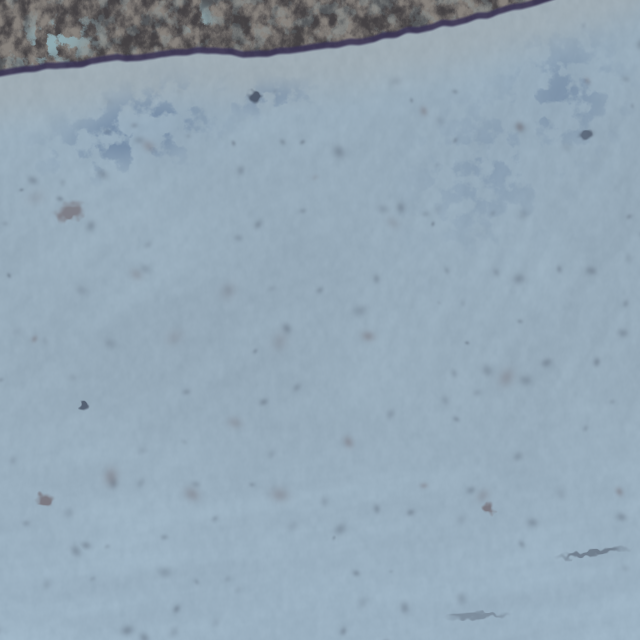
Give the GLSL for this texture, as a WebGL 2 fragment shader.

```glsl
#version 300 es
precision highp float;
// A pale blue snow field under a strip of rough brown ground.
// A bent curve parts the two; value noise gives wind streaks, stains and grit,
// while a jittered grid scatters flecks and a few soft ellipses form larger marks.
uniform vec2 u_resolution;
out vec4 fragColor;

const vec3 SNOW = vec3(0.615, 0.697, 0.757);
const vec3 SNOW_SHADE = vec3(0.565, 0.640, 0.700);
const vec3 SNOW_RIM = vec3(0.625, 0.672, 0.700);
const vec3 STAIN_BLUE = vec3(0.43, 0.52, 0.63);
const vec3 FLECK_GREY = vec3(0.40, 0.45, 0.51);
const vec3 MARK_DARK = vec3(0.27, 0.31, 0.38);
const vec3 MARK_BROWN = vec3(0.46, 0.44, 0.47);
const vec3 SOIL_DARK = vec3(0.27, 0.26, 0.27);
const vec3 SOIL_LIGHT = vec3(0.53, 0.51, 0.49);
const vec3 LICHEN = vec3(0.56, 0.67, 0.70);
const vec3 EDGE_VIOLET = vec3(0.22, 0.20, 0.33);

float hash(vec2 p) {
  vec3 q = fract(vec3(p.xyx) * 0.1031);
  q += dot(q, q.yzx + 33.33);
  return fract((q.x + q.y) * q.z);
}

float noise(vec2 p) {
  vec2 i = floor(p), f = fract(p);
  f = f * f * (3.0 - 2.0 * f);
  return mix(mix(hash(i), hash(i + vec2(1, 0)), f.x),
             mix(hash(i + vec2(0, 1)), hash(i + vec2(1, 1)), f.x), f.y);
}

float fbm(vec2 p) {
  float sum = 0.0, amp = 0.5;
  for (int i = 0; i < 4; i++) {
    sum += amp * noise(p);
    p = mat2(1.6, 1.2, -1.2, 1.6) * p + 17.3;
    amp *= 0.5;
  }
  return sum / 0.9375;
}

vec2 turn(vec2 p, float angle) {
  float c = cos(angle), s = sin(angle);
  return vec2(c * p.x + s * p.y, c * p.y - s * p.x);
}

// Noise drawn out along a direction, centred on zero
float streaks(vec2 p, float angle, vec2 scale) {
  return fbm(turn(p, angle) * scale) - 0.5;
}

// Soft patch: 1 at the centre, fading with distance
float patchAt(vec2 p, vec2 centre, vec2 radius, float angle) {
  vec2 d = turn(p - centre, angle) / radius;
  return exp(-dot(d, d));
}

// Small mark with a ragged outline
float mark(vec2 p, vec2 centre, vec2 radius, float angle) {
  vec2 wobble = (vec2(noise(p * 130.0), noise(p * 130.0 + 40.0)) - 0.5) * 0.009;
  return smoothstep(0.15, 0.75, patchAt(p + wobble, centre, radius, angle));
}

// One jittered fleck in some cells of a grid
float flecks(vec2 p, float cells, float density, float size) {
  vec2 g = p * cells, id = floor(g);
  float sum = 0.0;
  for (int k = 0; k < 9; k++) {
    vec2 cell = id + vec2(k % 3 - 1, k / 3 - 1);
    vec2 centre = cell + vec2(hash(cell + 3.1), hash(cell + 8.7));
    float r = size * (0.5 + hash(cell + 15.0));
    float shown = step(hash(cell + 22.0), density) * (0.3 + 0.7 * hash(cell + 31.0));
    sum = max(sum, shown * patchAt(g, centre, vec2(r, r * 1.3), hash(cell) * 3.0));
  }
  return sum;
}

float edgeHeight(float x) {
  float d = max(x - 0.38, 0.0);
  float left = 0.880 + 0.165 * x - 0.16 * x * x;
  float right = 0.910 + 0.09 * d + 0.215 * d * d;
  return mix(left, right, smoothstep(0.335, 0.385, x)) + (noise(vec2(x * 55.0, 2.0)) - 0.5) * 0.006;
}

vec3 snowColour(vec2 p, float depth) {
  // Broad shading and wind streaks, steeper to the right and flat at the bottom
  float slanted = mix(streaks(p, 0.6, vec2(7, 30)), streaks(p, 1.1, vec2(9, 45)), smoothstep(0.35, 0.75, p.x));
  float drift = mix(streaks(p, 0.15, vec2(6, 34)), slanted, smoothstep(0.2, 0.5, p.y));
  float shade = 0.26 + 0.75 * drift + 0.5 * (fbm(p * 5.0) - 0.5);
  shade += 0.32 * patchAt(p, vec2(0.42, 0.58), vec2(0.26, 0.16), 0.6);
  shade += 0.22 * patchAt(p, vec2(0.95, 0.65), vec2(0.16, 0.30), 0.0);
  vec3 col = mix(SNOW, SNOW_SHADE, clamp(shade, -0.3, 1.1));
  col += vec3(0.010, 0.016, 0.022) * (1.0 - smoothstep(0.0, 0.45, p.y));
  col = mix(col, SNOW_RIM, 0.8 * (1.0 - smoothstep(0.02, 0.11, depth)));
  col += 0.035 * (fbm(p * vec2(110, 75)) - 0.5);

  // Broken blue stains
  float stain = patchAt(p, vec2(0.215, 0.795), vec2(0.11, 0.05), 0.3);
  stain = max(stain, 0.65 * patchAt(p, vec2(0.88, 0.85), vec2(0.08, 0.075), 0.6));
  stain = max(stain, 0.55 * patchAt(p, vec2(0.42, 0.845), vec2(0.07, 0.025), 0.1));
  stain = max(stain, 0.40 * patchAt(p, vec2(0.77, 0.74), vec2(0.12, 0.09), 0.8));
  col = mix(col, STAIN_BLUE, stain * (0.15 + 0.8 * smoothstep(0.46, 0.68, fbm(p * 46.0))));

  // Scattered flecks, then the larger marks
  float clear = smoothstep(0.03, 0.10, depth);
  col = mix(col, FLECK_GREY, 0.50 * clear * flecks(p, 24.0, 0.26, 0.13));
  col = mix(col, MARK_BROWN, 0.45 * clear * flecks(p + 5.0, 13.0, 0.15, 0.10));
  col = mix(col, MARK_DARK, 0.85 * mark(p, vec2(0.400, 0.850), vec2(0.011, 0.009), 0.0));
  col = mix(col, MARK_DARK, 0.65 * mark(p, vec2(0.915, 0.791), vec2(0.011, 0.008), 0.0));
  col = mix(col, MARK_DARK, 0.80 * mark(p, vec2(0.133, 0.368), vec2(0.007, 0.006), 0.5));
  col = mix(col, MARK_BROWN, 0.75 * mark(p, vec2(0.110, 0.669), vec2(0.022, 0.013), 0.2));
  col = mix(col, MARK_BROWN, 0.85 * mark(p, vec2(0.069, 0.219), vec2(0.013, 0.010), 0.0));
  col = mix(col, MARK_BROWN, 0.85 * mark(p, vec2(0.763, 0.206), vec2(0.009, 0.008), 0.0));
  col = mix(col, FLECK_GREY, 0.80 * mark(p, vec2(0.925, 0.136), vec2(0.050, 0.005), 0.14));
  return mix(col, FLECK_GREY, 0.55 * mark(p, vec2(0.745, 0.038), vec2(0.045, 0.005), 0.05));
}

vec3 soilColour(vec2 p) {
  float grit = fbm(p * vec2(75, 60));
  vec3 col = mix(SOIL_DARK, SOIL_LIGHT, smoothstep(0.22, 0.78, grit));
  float pale = patchAt(p, vec2(0.085, 0.935), vec2(0.07, 0.04), 0.3);
  pale = max(pale, 0.8 * patchAt(p, vec2(0.315, 0.965), vec2(0.025, 0.03), 0.0));
  pale = max(pale, 0.2);
  return mix(col, LICHEN, pale * smoothstep(0.50, 0.68, fbm(p * 62.0 + 9.0)));
}

void main() {
  vec2 p = gl_FragCoord.xy / u_resolution;
  float depth = edgeHeight(p.x) - p.y;
  float soft = max(0.0025, 1.0 / u_resolution.y);
  vec3 col = mix(soilColour(p), snowColour(p, depth), smoothstep(-soft, soft, depth));
  // Dark violet fringe along the ground's lower rim
  float fringe = 1.0 - smoothstep(0.002, 0.008, abs(depth + 0.003));
  fragColor = vec4(mix(col, EDGE_VIOLET, 0.85 * fringe), 1.0);
}
```
